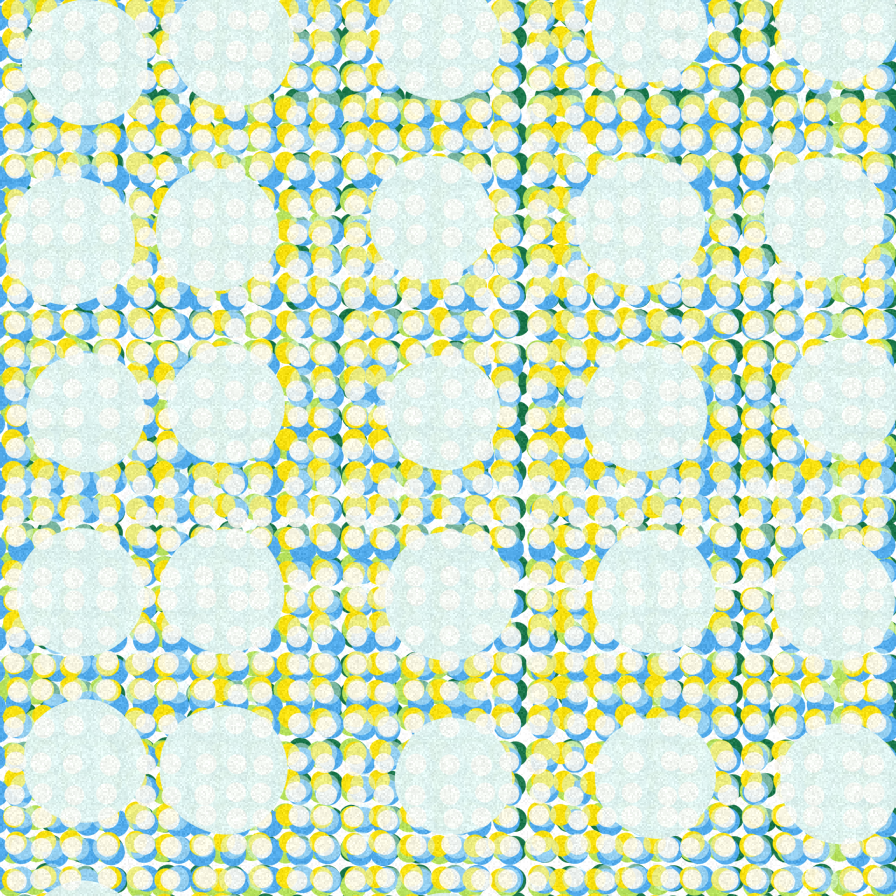
Give the GLSL for this pattern, as a WebGL 2 fragment shader.

```glsl
#version 300 es
precision highp float;
// Misregistered dot print: six loose grids of dots in green, lime, blue, yellow,
// mint and cream, with a coarse five-column grid of pale discs laid over them.
// Whole rows and columns wander together, so the overlaps drift across the sheet.

uniform vec2 u_resolution;
out vec4 fragColor;

float hash(vec2 p) {
  vec3 q = fract(p.xyx * 0.1031);
  q += dot(q, q.yzx + 33.33);
  return fract((q.x + q.y) * q.z);
}

// Antialiased coverage of a disc; d is the distance to its edge
float fill(float d) {
  float aa = 0.8 / u_resolution.y;
  return 1.0 - smoothstep(-aa, aa, d);
}

// One printed grid of dots: radius in cells, shift in cells
float dotLayer(vec2 uv, float seed, float radius, vec2 shift) {
  const float count = 29.0;
  vec2 p = uv * count - shift;
  vec2 base = floor(p);
  float d = 1e3;
  for (int y = -1; y <= 1; y++) {
    for (int x = -1; x <= 1; x++) {
      vec2 cell = base + vec2(x, y);
      vec2 key = cell + 60.0;
      // Jitter shared by each column and row, then a little of each dot's own
      vec2 line = vec2(hash(vec2(key.x, seed)), hash(vec2(seed + 7.0, key.y))) - 0.5;
      vec2 own = vec2(hash(key + seed * 3.7), hash(key.yx + seed * 5.3 + 19.0)) - 0.5;
      vec2 center = cell + 0.5 + line * 0.38 + own * 0.16;
      float r = radius * (0.95 + 0.1 * hash(key + seed * 9.1));
      d = min(d, length(p - center) - r);
    }
  }
  return fill(d / count);
}

// Coarse grid of large discs with uneven columns and slightly fanned rows
float largeDiscs(vec2 uv) {
  float columns[5] = float[5](0.092, 0.255, 0.499, 0.727, 0.938);
  float d = 1.0;
  for (int j = 0; j < 6; j++) {
    for (int i = 0; i < 5; i++) {
      vec2 id = vec2(i, j);
      vec2 jitter = vec2(hash(id + 11.0), hash(id + 47.0)) - 0.5;
      vec2 center = vec2(columns[i], 0.958 - 0.206 * id.y);
      center.y -= (id.x - 2.0) * (id.y - 2.5) * 0.004;
      center.x -= j == 1 ? 0.02 : 0.0;
      center += jitter * 0.016;
      vec2 q = uv - center;
      float angle = atan(q.y, q.x);
      float r = 0.063 + 0.009 * hash(id + 83.0);
      r += 0.0009 * sin(angle * 3.0 + jitter.x * 20.0) + 0.0006 * sin(angle * 5.0 + jitter.y * 30.0);
      d = min(d, length(q) - r);
    }
  }
  return fill(d);
}

void main() {
  vec2 uv = gl_FragCoord.xy / u_resolution.y;
  vec3 color = vec3(1.0);

  // Strong inks, back to front
  color = mix(color, vec3(0.10, 0.46, 0.29), dotLayer(uv, 3.0, 0.41, vec2(0.10, 0.12)));
  color = mix(color, vec3(0.71, 0.88, 0.36), dotLayer(uv, 17.0, 0.42, vec2(-0.12, 0.05)));
  color = mix(color, vec3(0.32, 0.67, 0.92), dotLayer(uv, 29.0, 0.43, vec2(0.16, -0.14)));
  color = mix(color, vec3(0.97, 0.88, 0.06), dotLayer(uv, 41.0, 0.36, vec2(-0.14, 0.16)));

  // Discs hide the inks, pale dots print across, then a milky wash closes them
  float disc = largeDiscs(uv);
  color = mix(color, vec3(0.80, 0.92, 0.90), disc * 0.97);
  color = mix(color, vec3(0.87, 0.97, 0.97), 0.48 * dotLayer(uv, 53.0, 0.41, vec2(0.04, 0.08)));
  color = mix(color, vec3(0.98, 0.97, 0.94), 0.88 * dotLayer(uv, 67.0, 0.33, vec2(0.02, -0.06)));
  color = mix(color, vec3(0.95, 0.98, 0.97), disc * 0.45);

  // Fine paper grain
  vec2 grainCell = floor(uv * 512.0);
  float grain = hash(grainCell + 5.0) + hash(grainCell + 301.0) - 1.0;
  color += grain * 0.065;

  fragColor = vec4(clamp(color, 0.0, 1.0), 1.0);
}
```
